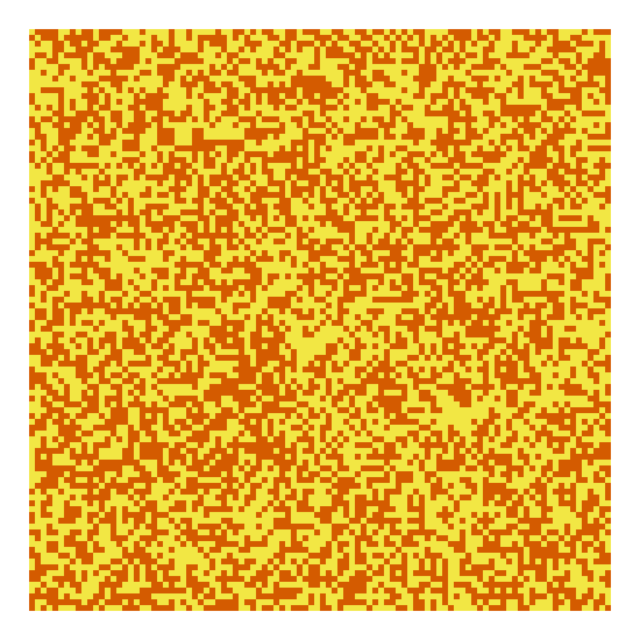
A three.js fragment shader for this texture:

```glsl
#define CELLS 110.0        // cells across the whole canvas
#define MARGIN 5.0         // white border, in cells
#define EDGE 0.215         // width of the smoothed cell edge, in cells
#define YELLOW_SHARE 0.507
#define SEED vec2(17.0, 43.0)
#define YELLOW vec3(0.95, 0.905, 0.268)
#define ORANGE vec3(0.832, 0.355, 0.0)
#define PAPER vec3(1.0)

varying vec2 vUv;

float hash(vec2 p) {
  vec3 q = fract(p.xyx * 0.1031);
  q += dot(q, q.yzx + 33.33);
  return fract((q.x + q.y) * q.z);
}

// Flat colour of one cell: paper in the margin, else a random pick of two
vec3 cellColor(vec2 cell) {
  vec2 fromCenter = abs(cell + 0.5 - 0.5 * CELLS);
  if (max(fromCenter.x, fromCenter.y) > 0.5 * CELLS - MARGIN) return PAPER;
  return hash(cell + SEED) < YELLOW_SHARE ? YELLOW : ORANGE;
}

void main() {
  // Nearest grid corner and the smoothed side of it we are on
  vec2 grid = vUv * CELLS;
  vec2 corner = floor(grid + 0.5);
  vec2 side = clamp((grid - corner) / EDGE + 0.5, 0.0, 1.0);

  // Blend the four cells that meet at the corner
  vec3 below = mix(cellColor(corner - 1.0), cellColor(corner - vec2(0.0, 1.0)), side.x);
  vec3 above = mix(cellColor(corner - vec2(1.0, 0.0)), cellColor(corner), side.x);
  gl_FragColor = vec4(mix(below, above, side.y), 1.0);
}
```
